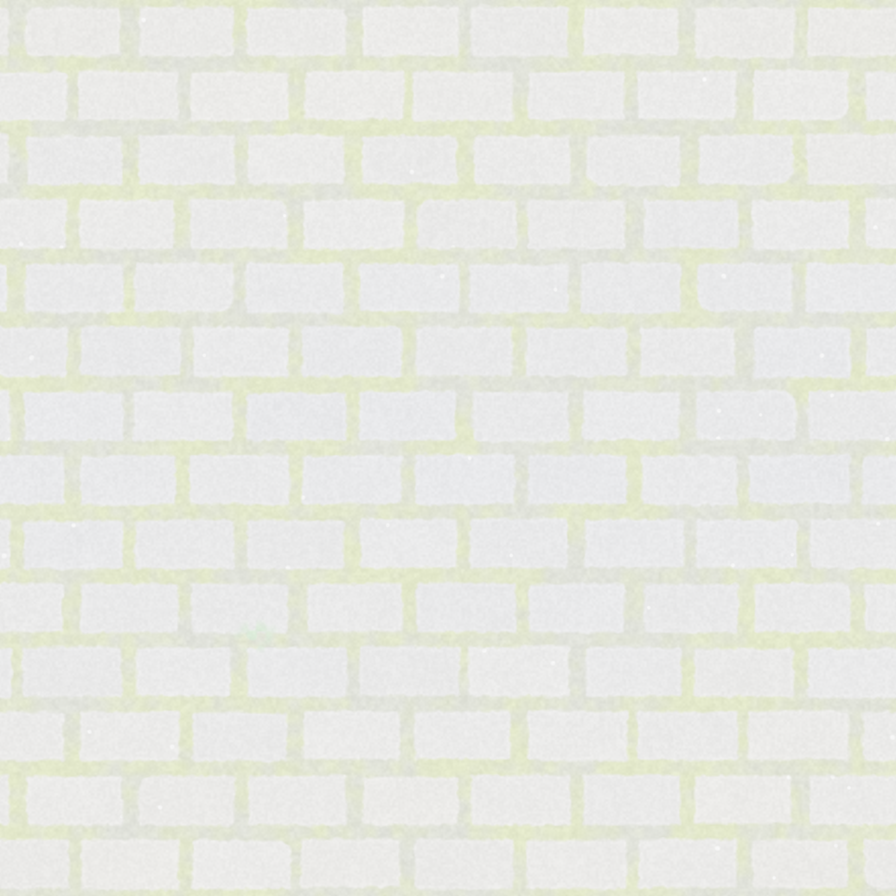
This texture is drawn by a Shadertoy shader. Its source:

```glsl
// Pale whitewashed brick wall in running bond with yellow-green mortar, tiling.

float hash(vec2 p) {
    vec3 h = fract(vec3(p.xyx) * 0.1031);
    h += dot(h, h.yzx + 33.33);
    return fract((h.x + h.y) * h.z);
}

// Value noise on the unit square that wraps after a whole number of cells.
float noise(vec2 uv, vec2 cells, float seed) {
    vec2 p = uv * cells, i = floor(p), f = fract(p);
    f = f * f * (3.0 - 2.0 * f);
    vec2 a = mod(i, cells) + seed, b = mod(i + 1.0, cells) + seed;
    return mix(mix(hash(a), hash(vec2(b.x, a.y)), f.x),
               mix(hash(vec2(a.x, b.y)), hash(b), f.x), f.y);
}

float roundedBox(vec2 p, vec2 halfSize, float radius) {
    vec2 q = abs(p) - halfSize + radius;
    return length(max(q, 0.0)) + min(max(q.x, q.y), 0.0) - radius;
}

// Sparse round flecks, at most one in each grid cell.
float flecks(vec2 uv, float cells) {
    vec2 p = uv * cells, id = mod(floor(p), cells);
    vec2 center = 0.25 + 0.5 * vec2(hash(id + 61.0), hash(id + 97.0));
    float radius = 0.1 + 0.1 * hash(id + 23.0);
    float dotMask = 1.0 - smoothstep(radius * 0.4, radius + 0.08, length(fract(p) - center));
    return dotMask * step(0.985, hash(id + 151.0));
}

void mainImage(out vec4 fragColor, in vec2 fragCoord) {
    vec2 uv = fragCoord / iResolution.xy;

    // Running bond: 8 bricks across, 14 courses, alternate courses shifted by half.
    vec2 grid = vec2(8.0, 14.0);
    vec2 cell = uv * grid;
    cell.x -= mod(floor(cell.y), 2.0) < 0.5 ? 0.65 : 0.15;
    vec2 id = mod(floor(cell), grid);
    vec2 p = (fract(cell) - 0.5) / grid;

    // Slightly uneven bricks, a few with a worn corner.
    p -= (vec2(hash(id + 11.0), hash(id + 37.0)) - 0.5) * vec2(0.005, 0.002);
    vec2 halfSize = vec2(0.0543, 0.0273);
    halfSize += (vec2(hash(id + 53.0), hash(id + 71.0)) - 0.5) * vec2(0.004, 0.0015);
    float worn = step(0.98, hash(id * 2.0 + step(0.0, p) + 83.0));
    float edge = roundedBox(p, halfSize, mix(0.003, 0.016, worn));
    edge += (noise(uv, vec2(80.0), 5.0) - 0.5) * 0.0022;
    edge += (noise(uv, vec2(200.0), 9.0) - 0.5) * 0.0028;
    float soft = max(0.0024, 1.0 / iResolution.y);
    float brickMask = 1.0 - smoothstep(-soft, soft, edge);

    // Mortar drifts between grey and yellow-green, with mottling.
    float stain = 0.6 * noise(uv, vec2(14.0), 17.0) + 0.4 * noise(uv, vec2(70.0), 29.0);
    vec3 mortar = mix(vec3(0.882, 0.889, 0.860), vec3(0.892, 0.912, 0.796),
                      smoothstep(0.2, 0.8, stain));
    mortar += (noise(uv, vec2(190.0), 31.0) - 0.5) * 0.028;

    // Bricks vary from warm to cool, coolest around mid height.
    float cool = 0.35 * hash(id + 127.0) + 0.65 * (0.5 - 0.5 * cos(6.28319 * uv.y));
    vec3 brick = mix(vec3(0.924, 0.921, 0.910), vec3(0.911, 0.914, 0.922), cool);
    brick += (hash(id + 141.0) - 0.5) * 0.006;
    brick += (noise(uv, vec2(40.0), 47.0) - 0.5) * 0.006;
    brick += 0.008 * smoothstep(-0.006, -0.002, edge);
    brick = mix(brick, vec3(0.965), flecks(uv, 64.0));

    vec3 color = mix(mortar, brick, brickMask);

    // One faint mossy tuft.
    float tuft = 1.0 - smoothstep(0.3, 1.0, length((uv - vec2(0.286, 0.29)) / vec2(0.032, 0.022)));
    color = mix(color, vec3(0.86, 0.92, 0.85), tuft * smoothstep(0.3, 0.7, noise(uv, vec2(110.0), 59.0)));

    // Fine grain over the whole surface.
    color += (noise(uv, vec2(300.0), 67.0) - 0.5) * 0.022;
    color += (noise(uv, vec2(440.0), 73.0) - 0.5) * 0.016;

    fragColor = vec4(color, 1.0);
}
```
